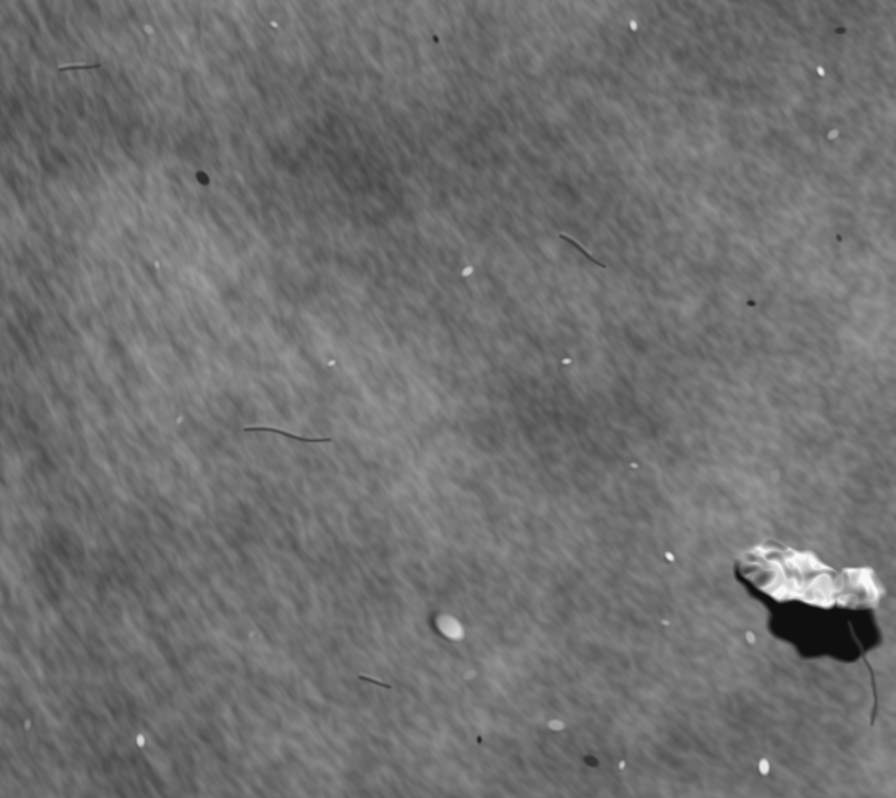
Write a Shadertoy shader that draws this texture.

```glsl
// Grey sandy ground seen from above: slanted grain over broad light and dark patches,
// scattered pebbles, pits and twigs, and one crumpled pale scrap with a hard shadow.
// Grain is stretched gradient noise; specks are hashed cells; the scrap is warped ellipses.
#define BASE_GREY    0.445
#define GRAIN_FREQ   vec2(88.0, 42.0)
#define GRAIN_AMOUNT 0.085
#define CLUMP_AMOUNT 0.075
#define PATCH_AMOUNT 0.11
#define STREAK_ANGLE 1.02
#define PEBBLE_CELLS 8.0
#define PIT_CELLS    6.0
#define TWIG_COUNT   4
#define SCRAP_CENTER vec2(1.020, 0.272)

float hash(vec2 p) {
    vec3 q = fract(vec3(p.xyx) * 0.1031);
    q += dot(q, q.yzx + 33.33);
    return fract((q.x + q.y) * q.z);
}
// Dot product of a random unit gradient with the offset from its lattice point
float corner(vec2 cell, vec2 offset) {
    float a = 6.2832 * hash(cell);
    return dot(vec2(cos(a), sin(a)), offset);
}
float noise(vec2 p) {
    vec2 i = floor(p), f = p - i, e = vec2(1.0, 0.0);
    vec2 u = f * f * f * (f * (f * 6.0 - 15.0) + 10.0);
    return mix(mix(corner(i, f), corner(i + e.xy, f - e.xy), u.x),
               mix(corner(i + e.yx, f - e.yx), corner(i + e.xx, f - e.xx), u.x), u.y);
}
mat2 rotation(float a) { return mat2(cos(a), sin(a), -sin(a), cos(a)); }
float segment(vec2 p, vec2 a, vec2 b) {
    vec2 ab = b - a;
    return length(p - a - ab * clamp(dot(p - a, ab) / dot(ab, ab), 0.0, 1.0));
}
float ellipse(vec2 p, vec2 radii) { return (length(p / radii) - 1.0) * min(radii.x, radii.y); }
float inside(float d, float blur) { return 1.0 - smoothstep(-blur, blur, d); }
float glow(vec2 p, vec2 center, float radius) {
    vec2 d = (p - center) / radius;
    return exp(-dot(d, d));
}

float ground(vec2 p) {
    // Broad patches
    float g = BASE_GREY + PATCH_AMOUNT * (noise(p * 4.0 + 7.3) + 0.5 * noise(p * 9.0 + 2.1));
    float band = min(segment(p, vec2(0.0, 0.85), vec2(0.42, 0.80)),
                     segment(p, vec2(0.42, 0.80), vec2(0.70, 0.44)));
    g -= 0.055 * exp(-band * band / 0.006);
    g -= 0.04 * glow(p, vec2(0.90, 0.90), 0.22) + 0.07 * glow(p, vec2(0.20, 0.03), 0.20);
    g += 0.06 * glow(p, vec2(0.14, 0.69), 0.15) + 0.09 * glow(p, vec2(1.09, 0.64), 0.13);
    g += 0.05 * glow(p, vec2(0.93, 0.50), 0.17) + 0.03 * glow(p, vec2(0.46, 0.34), 0.20);
    // Slanted grain, clumps, and long scratches toward the left
    vec2 q = (rotation(STREAK_ANGLE - 0.25 * p.x) * p).yx + 0.004 * noise(p * 25.0);
    g += GRAIN_AMOUNT * (noise(q * GRAIN_FREQ) + 0.5 * noise(q * GRAIN_FREQ * 1.7 + 31.0));
    g += CLUMP_AMOUNT * noise(q * GRAIN_FREQ * 0.38 + 11.0);
    float left = 1.0 - smoothstep(0.1, 0.7, p.x);
    return g + 0.07 * left * noise(q * vec2(75.0, 7.0) + 5.0);
}

// Hashed specks: x is coverage, y is a random value of the speck
vec2 specks(vec2 p, float cells, float share, float seed) {
    vec2 id = floor(p * cells) + seed;
    vec2 jitter = 0.2 + 0.6 * vec2(hash(id + 3.7), hash(id + 9.1));
    vec2 d = rotation(6.28 * hash(id + 5.3)) * (fract(p * cells) - jitter) / cells;
    float size = mix(0.0032, 0.0085, pow(hash(id + 1.9), 2.5));
    float cover = inside(ellipse(d, size * vec2(1.3, 0.85)), 0.0026);
    return vec2(cover * step(hash(id), share), hash(id + 7.7));
}

float addTwigs(float g, vec2 p) {
    for (int n = 0; n < TWIG_COUNT; n++) {
        float i = float(n), len = 0.053 / (1.0 + 0.6 * i);
        vec2 center = fract(vec2(0.36, 0.455) + i * vec2(0.37, 0.23));
        vec2 d = rotation(0.15 + 0.45 * sin(2.1 * i)) * (p - center);
        d.y += 0.003 * sin(d.x * 70.0);
        float dark = segment(d, vec2(-len, 0.0), vec2(len, 0.0));
        float lit = segment(d, vec2(-len, 0.005), vec2(0.3 * len, 0.005));
        g = mix(g, 0.60, 0.6 * inside(lit - 0.0015, 0.003));
        g = mix(g, 0.20, 0.8 * inside(dark - 0.0016, 0.0028));
    }
    return g;
}

float addScrap(float g, vec2 p) {
    vec2 d = p - SCRAP_CENTER;
    vec2 w = d + 0.013 * vec2(noise(d * 32.0 + 4.0), noise(d * 32.0 + 19.0));
    // Shadow and trailing stem
    float shade = ellipse(rotation(0.28) * (w - vec2(0.010, -0.052)), vec2(0.070, 0.046));
    shade = min(shade, segment(w, vec2(-0.085, 0.010), vec2(-0.030, -0.040)) - 0.014);
    float stem = min(segment(w, vec2(0.045, -0.060), vec2(0.080, -0.130)),
                     segment(w, vec2(0.080, -0.130), vec2(0.075, -0.175)));
    g = mix(g, 0.06, inside(shade, 0.006));
    g = mix(g, 0.24, 0.8 * inside(stem - 0.0025, 0.004));
    // Two crumpled lobes, with folds darkening toward the ends
    float body = min(ellipse(rotation(0.40) * (w - vec2(-0.030, 0.010)), vec2(0.070, 0.033)),
                     ellipse(w - vec2(0.054, -0.010), vec2(0.034, 0.028)));
    float folds = noise(w * vec2(38.0, 50.0) + 2.0) - abs(noise(w * 55.0 + 8.0));
    float tone = 0.93 + 0.55 * folds - 0.30 * glow(d, vec2(-0.088, 0.020), 0.03);
    tone -= 0.40 * glow(d, vec2(0.058, -0.034), 0.024) + 0.25 * glow(d, vec2(0.024, 0.0), 0.012);
    return mix(g, clamp(tone, 0.25, 0.97), inside(body, 0.004));
}

void mainImage(out vec4 fragColor, in vec2 fragCoord) {
    vec2 p = fragCoord / iResolution.y;
    vec2 pit = specks(p, PIT_CELLS, 0.06 + 0.16 * smoothstep(0.35, 0.6, p.y), 40.0);
    float g = addTwigs(mix(ground(p), 0.10, pit.x * (0.6 + 0.4 * pit.y)), p);
    // Pebbles, each with a small shadow at its lower left
    vec2 shadow = specks(p + vec2(0.003, 0.004), PEBBLE_CELLS, 0.36, 17.0);
    vec2 pebble = specks(p, PEBBLE_CELLS, 0.36, 17.0);
    g = mix(g, 0.28, 0.5 * shadow.x * shadow.y);
    g = mix(g, 0.62 + 0.32 * pebble.y, pebble.x * (0.5 + 0.5 * pebble.y));
    // One larger stone
    vec2 s = rotation(0.75) * (p - vec2(0.563, 0.215));
    g = mix(g, 0.18, 0.8 * inside(ellipse(s + vec2(0.006, 0.005), vec2(0.022, 0.012)), 0.005));
    g = mix(g, 0.72 + 9.0 * s.x, inside(ellipse(s, vec2(0.020, 0.012)), 0.004));
    fragColor = vec4(vec3(clamp(addScrap(g, p), 0.0, 1.0)), 1.0);
}
```
